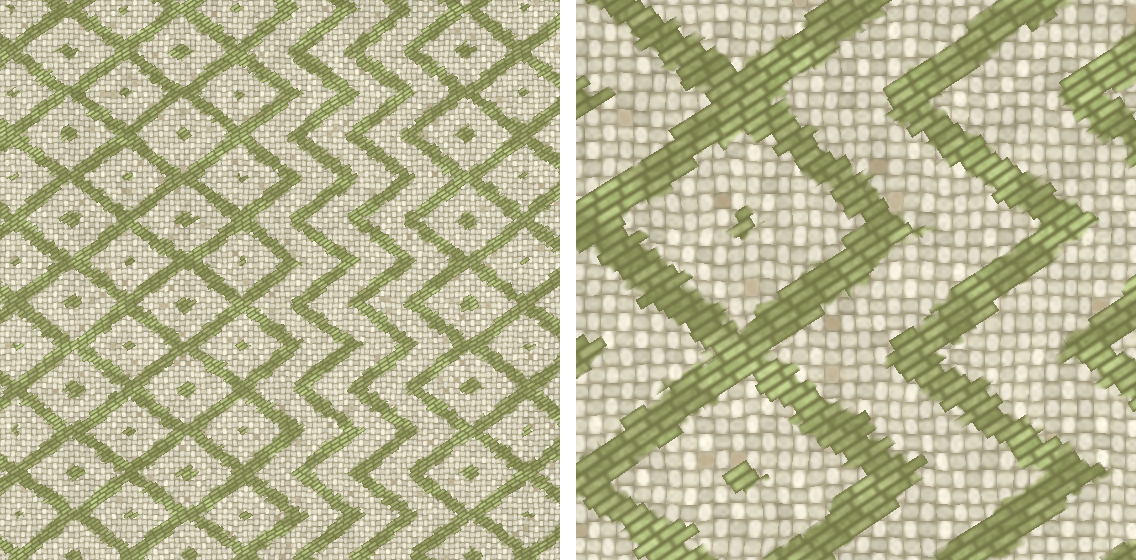
Left, the full canvas; right, a detail of the centre.
Reproduce this pattern procedurally as a Shadertoy shader.

```glsl
// Woven cloth: green zigzag stripes run upward on a cream plain weave.
// Neighbours with opposite phase close into dotted diamonds; equal phases leave
// open chevrons. Slanted stitches serrate the motif and carry its shading.

float hash(vec2 p) {
    vec3 q = fract(vec3(p.xyx) * 0.1031);
    q += dot(q, q.yzx + 33.33);
    return fract((q.x + q.y) * q.z);
}

float noise(vec2 p) {
    vec2 i = floor(p), f = fract(p);
    f = f * f * (3.0 - 2.0 * f);
    return mix(mix(hash(i), hash(i + vec2(1, 0)), f.x),
               mix(hash(i + vec2(0, 1)), hash(i + vec2(1, 1)), f.x), f.y);
}

// Stripes 1, 3 and 8 of every nine swing against the others
bool isReversed(float stripe) {
    float k = mod(stripe, 9.0);
    return k == 1.0 || k == 3.0 || k == 8.0;
}

// Signed distance to the zigzags and the dots inside the diamonds
float motif(vec2 p) {
    const vec2 pitch = vec2(0.1013, 0.1505);
    p.x += 0.014 * (p.y - 0.6);
    vec2 u = (p - vec2(0.026, 0.909)) / pitch;
    float swing = 0.5 - 2.0 * abs(fract(u.y + 0.5) - 0.5);
    float d = 1.0;

    for (float j = -1.0; j <= 1.0; j++) {
        float stripe = floor(u.x) + j;
        float side = isReversed(stripe) ? 1.0 : -1.0;
        float across = u.x - stripe - 0.5;
        float line = abs(across - side * (swing * 0.93 + 0.045)) * pitch.x * 0.6 - 0.0112;
        d = min(d, max(line, abs(across) * pitch.x - 0.064));
    }

    // Large dots sit at whole rows, small ones at half rows
    float node = floor(u.x + 0.5);
    float x = abs(u.x - node) * pitch.x * 0.8;
    if (isReversed(node))
        d = min(d, x + abs(fract(u.y + 0.5) - 0.5) * pitch.y - 0.0165);
    else if (isReversed(node - 1.0))
        d = min(d, x + abs(fract(u.y) - 0.5) * pitch.y - 0.0085);
    return d;
}

// Plain weave: beads alternate between upright and level threads
vec3 creamWeave(vec2 p) {
    vec2 g = p * vec2(106.0, 98.0);
    g += 0.35 * (vec2(noise(p * 45.0), noise(p * 45.0 + 70.0)) - 0.5);
    vec2 id = floor(g), f = fract(g) - 0.5;
    bool upright = mod(id.x + id.y, 2.0) < 0.5;
    vec2 shape = upright ? vec2(1.15, 0.85) : vec2(0.8, 1.25);
    float bead = 1.0 - smoothstep(0.28, 0.66, length(f * shape));
    float tone = hash(id) * 0.09 + hash(vec2(id.x, 7.0)) * 0.04 + noise(p * 420.0) * 0.07 - 0.1;
    vec3 thread = upright ? vec3(0.92, 0.90, 0.83) : vec3(0.84, 0.82, 0.73);
    vec3 color = mix(vec3(0.66, 0.63, 0.52), thread, bead) + tone;
    // Sparse brown flecks in the yarn
    float fleck = step(0.975, hash(id + 31.0)) * bead;
    return mix(color, vec3(0.66, 0.58, 0.43), fleck * 0.6);
}

// Rounded green stitch; at is the position in it, from -0.5 to 0.5
vec3 greenStitch(vec2 p, vec2 at, vec2 id) {
    float ridge = 1.0 - smoothstep(0.12, 0.52, abs(at.y));
    ridge *= 1.0 - 0.75 * smoothstep(0.32, 0.5, abs(at.x));
    float sheen = smoothstep(0.5, 0.8, noise(p * vec2(28.0, 40.0) + 11.0));
    vec3 yarn = mix(vec3(0.60, 0.63, 0.41), vec3(0.71, 0.77, 0.51), sheen);
    yarn += (hash(id + 5.0) - 0.5) * 0.13 + (noise(p * 380.0) - 0.5) * 0.09;
    return mix(vec3(0.45, 0.46, 0.27), yarn, ridge);
}

void mainImage(out vec4 fragColor, in vec2 fragCoord) {
    vec2 p = fragCoord / iResolution.y;
    float pixel = 1.0 / iResolution.y;

    // Slight hand-loom wobble
    vec2 warped = p + 0.006 * (vec2(noise(p * 9.0), noise(p * 9.0 + 40.0)) - 0.5);

    // Slanted rows of stitches, each row shifted along its length
    mat2 slant = mat2(0.84, -0.54, 0.54, 0.84);
    vec2 size = vec2(0.0175, 0.0068);
    vec2 s = slant * warped / size;
    s.x += hash(vec2(floor(s.y), 3.0));
    vec2 id = floor(s), at = fract(s) - 0.5;

    // Pull samples towards stitch centres to serrate the outline
    vec2 toCentre = -(at * size) * slant;
    float d = motif(warped + 0.45 * toCentre);
    d += (hash(id + 19.0) - 0.5) * 0.006 + (noise(p * 190.0) - 0.5) * 0.004;
    float edge = max(pixel, 0.0014);
    float green = 1.0 - smoothstep(-edge, edge, d);

    vec3 color = mix(creamWeave(p), greenStitch(p, at, id), green);
    color += (noise(p * 5.0) - 0.5) * 0.025;
    fragColor = vec4(clamp(color, 0.0, 1.0), 1.0);
}
```
